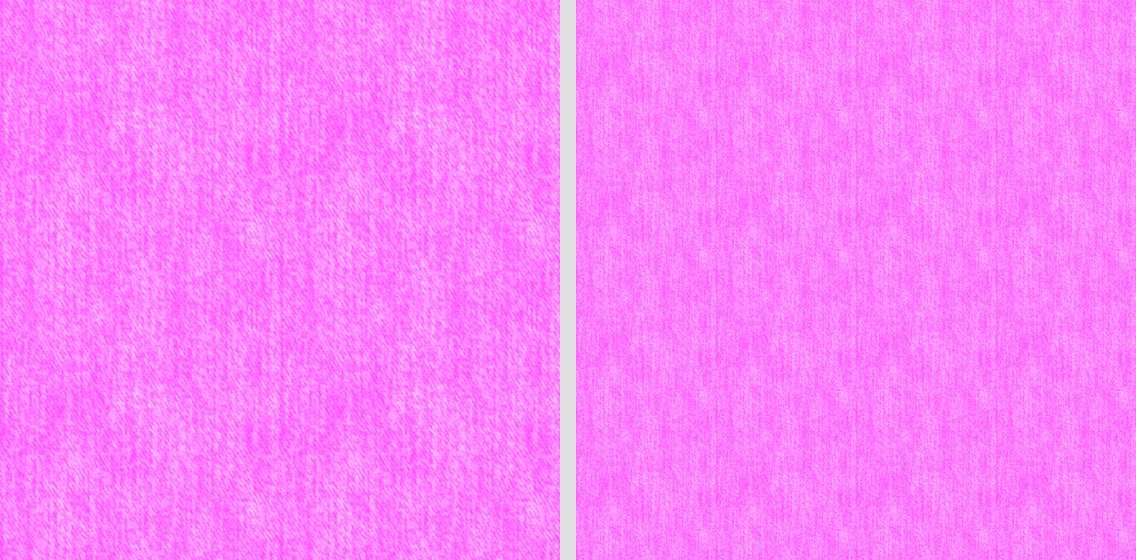
Left: one tile. Right: repeated 2 by 2.
Give the GLSL for this texture, as a three.js fragment shader.

```glsl
// Bright pink denim: steep twill grain, vertical yarn streaks and a faint selvage line, tiling.
varying vec2 vUv;

const float TAU = 6.2831853;

float hash(vec2 p) {
  vec3 q = fract(p.xyx * vec3(0.1031, 0.1030, 0.0973));
  q += dot(q, q.yzx + 33.33);
  return fract((q.x + q.y) * q.z);
}

// Random value of a cell; lean is the column shift gained over one full height.
float cellValue(vec2 cell, vec2 count, float lean, float seed) {
  float turn = floor(cell.y / count.y);
  cell -= turn * vec2(lean, count.y);
  return hash(vec2(mod(cell.x, count.x), cell.y) + seed);
}

// Wrapping value noise, centred on zero, on a grid that leans to the left.
float leanNoise(vec2 p, vec2 count, float lean, float seed) {
  vec2 q = p * count + vec2(lean * p.y, 0.0);
  vec2 cell = floor(q);
  vec2 f = smoothstep(0.0, 1.0, q - cell);
  float a = cellValue(cell, count, lean, seed);
  float b = cellValue(cell + vec2(1.0, 0.0), count, lean, seed);
  float c = cellValue(cell + vec2(0.0, 1.0), count, lean, seed);
  float d = cellValue(cell + vec2(1.0, 1.0), count, lean, seed);
  return mix(mix(a, b, f.x), mix(c, d, f.x), f.y) - 0.5;
}

// Wrapping cellular noise: distance to the nearest scattered point.
float cellular(vec2 p, float count) {
  vec2 q = p * count;
  vec2 base = floor(q);
  float nearest = 2.0;
  for (int j = -1; j <= 1; j++) {
    for (int i = -1; i <= 1; i++) {
      vec2 cell = base + vec2(float(i), float(j));
      vec2 id = mod(cell, count);
      vec2 point = cell + vec2(hash(id + 7.0), hash(id + 151.0));
      nearest = min(nearest, distance(q, point));
    }
  }
  return nearest;
}

void main() {
  // The cloth repeats twice across and twice up.
  vec2 p = fract(vUv * 2.0);

  // Twill ridges, steep and falling to the right, with a slight wobble.
  float wobble = 0.7 * sin(TAU * (3.0 * p.x - 5.0 * p.y)) + 0.5 * sin(TAU * (7.0 * p.x + 4.0 * p.y));
  float twill = sin(TAU * (68.0 * p.x + 42.0 * p.y) + wobble);
  twill *= 0.9 + leanNoise(p, vec2(24.0, 20.0), 0.0, 61.0);

  // Grain along the twill, bright flecks, yarn streaks and worn patches.
  float grain = leanNoise(p, vec2(128.0, 84.0), 74.0, 3.0);
  float flecks = 0.45 - cellular(p, 98.0);
  float streaks = leanNoise(p, vec2(120.0, 7.0), 0.0, 19.0);
  float patches = leanNoise(p, vec2(11.0, 9.0), 0.0, 37.0);
  float tone = 0.26 * grain + 0.045 * twill + 0.2 * flecks + 0.16 * streaks + 0.11 * patches;

  // Selvage: a dotted light thread beside a dark one, each fading up and down.
  float side = fract(p.x + 0.5) - 0.5;
  float lightThread = 1.0 - smoothstep(0.002, 0.008, abs(side + 0.012));
  float darkThread = 1.0 - smoothstep(0.003, 0.009, abs(side - 0.006));
  float dots = 0.65 + 0.35 * sin(TAU * 44.0 * p.y);
  tone += 0.11 * lightThread * dots * (0.55 + 0.45 * cos(TAU * (p.y - 0.15)));
  tone -= 0.09 * darkThread * (0.6 + 0.4 * cos(TAU * (p.y - 0.85)));

  // Only green varies; the square term favours pale highlights over deep shadows.
  float green = 0.503 + tone + 0.8 * tone * tone;
  gl_FragColor = vec4(1.0, clamp(green, 0.3, 0.85), 1.0, 1.0);
}
```
